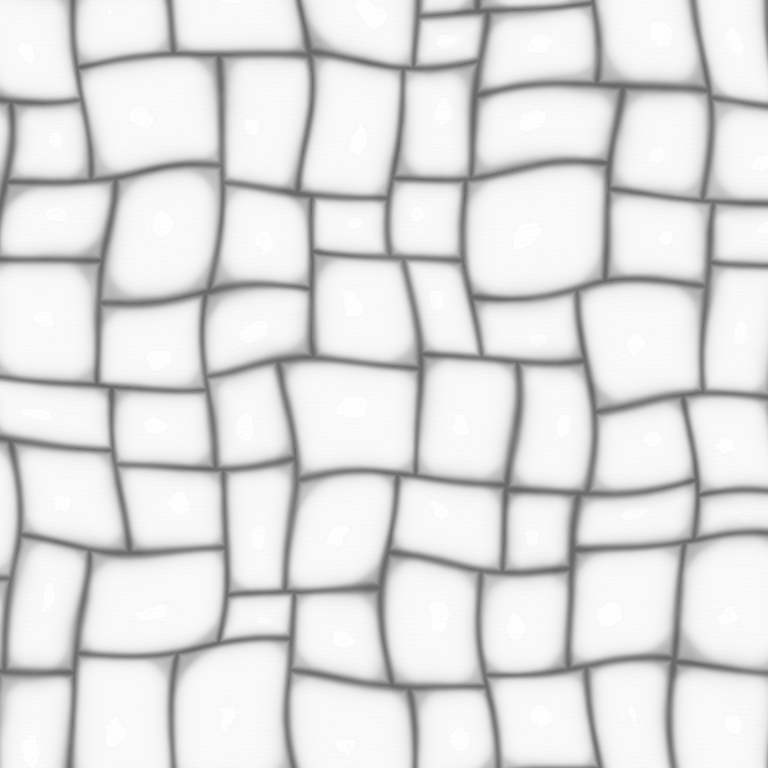
Give the GLSL for this texture map, as a WebGL 2 fragment shader.

```glsl
#version 300 es
precision highp float;
// Pale cobblestones with grey aprons and thin dark joints.
// A lattice of alternating wall segments gives blocks of random size; each
// block holds a rounded, sheared stone shaded by its distance to the rim.

uniform vec2 u_resolution;
out vec4 fragColor;

const float STONES_ACROSS = 7.8;
const float WALL_JITTER = 0.29;
const float CROWN_TONE = 0.977;
const float RIM_TONE = 0.83;
const float APRON_TONE = 0.70;
const float JOINT_DEPTH = 0.28;

struct Block {
    vec2 center;
    vec2 halfSize;
    vec2 id;
};

float hash(vec2 p, float seed) {
    vec3 q = fract(vec3(p.xyx + seed * 7.3) * vec3(0.1031, 0.1030, 0.0973));
    q += dot(q, q.yzx + 33.33);
    return fract((q.x + q.y) * q.z);
}

float signedHash(vec2 p, float seed) {
    return 2.0 * hash(p, seed) - 1.0;
}

// Layered sines, roughly -1 to 1
float ripple(vec2 p) {
    float sum = 0.0;
    float gain = 0.55;
    for (int i = 0; i < 4; i++) {
        sum += gain * sin(p.x + 1.3 * sin(p.y)) * cos(0.8 * p.y + sin(0.7 * p.x));
        p = mat2(1.5, 1.1, -1.1, 1.5) * p + 2.7;
        gain *= 0.6;
    }
    return sum;
}

// Bends the straight walls into slanted, slightly curved ones
vec2 bend(vec2 p) {
    vec2 slow = sin(1.6 * p.yx + 1.4 * sin(0.9 * p + vec2(0.4, 2.1)));
    vec2 quick = sin(3.3 * p.yx + 1.7 * p + vec2(1.8, 0.5));
    return p + 0.09 * slow + 0.028 * quick;
}

float wall(vec2 vertex) {
    return WALL_JITTER * signedHash(vertex, 1.0);
}

// Even vertices carry upright walls, odd ones carry level walls
Block blockAt(vec2 id) {
    float a = wall(id);
    float b = wall(id + vec2(1.0, 0.0));
    float c = wall(id + vec2(0.0, 1.0));
    float d = wall(id + 1.0);
    bool even = mod(id.x + id.y, 2.0) < 0.5;
    vec2 low = id + (even ? vec2(a, b) : vec2(c, a));
    vec2 high = id + 1.0 + (even ? vec2(d, c) : vec2(b, d));
    return Block(0.5 * (low + high), 0.5 * (high - low), id);
}

float insideBlock(vec2 p, Block block) {
    vec2 gap = block.halfSize - abs(p - block.center);
    return min(gap.x, gap.y);
}

Block findBlock(vec2 p) {
    Block best = blockAt(floor(p));
    for (int y = -1; y <= 1; y++) {
        for (int x = -1; x <= 1; x++) {
            Block other = blockAt(floor(p) + vec2(x, y));
            if (insideBlock(p, other) > insideBlock(p, best)) best = other;
        }
    }
    return best;
}

float roundedBox(vec2 p, vec2 halfSize, float radius) {
    vec2 q = abs(p) - halfSize + radius;
    return length(max(q, 0.0)) + min(max(q.x, q.y), 0.0) - radius;
}

float smoothMax(float a, float b, float k) {
    float h = max(k - abs(a - b), 0.0) / k;
    return max(a, b) + 0.25 * k * h * h;
}

// Signed distance to the stone, kept within its block
float stoneDistance(vec2 local, Block block, float edge) {
    vec2 shear = 0.11 * vec2(signedHash(block.id, 2.0), signedHash(block.id, 3.0));
    vec2 q = local + shear * local.yx;
    vec2 size = block.halfSize - mix(0.02, 0.065, hash(block.id, 4.0));
    float radius = min(size.x, size.y) * mix(0.45, 0.75, hash(block.id, 5.0));
    float wobble = 0.016 * ripple(3.5 * local + 9.0 * hash(block.id, 6.0));
    return smoothMax(roundedBox(q, size, radius) + wobble, 0.02 - edge, 0.04);
}

// Faint rings and a small white patch on the crown
float crownDetail(vec2 local, Block block, float depth) {
    vec2 drift = 0.12 * vec2(signedHash(block.id, 7.0), signedHash(block.id, 8.0));
    float reach = length((local - drift) / block.halfSize) + 0.16 * ripple(7.0 * local + block.id);
    float patchTone = 0.018 * (1.0 - smoothstep(0.17, 0.21, reach));
    float rings = 0.003 * sin(48.0 * reach) * (1.0 - smoothstep(0.2, 0.7, reach));
    float grain = 0.004 * sin(150.0 * local.y + 4.0 * ripple(6.0 * local));
    return (patchTone + rings + grain) * smoothstep(0.0, 0.12, depth);
}

void main() {
    vec2 p = bend(gl_FragCoord.xy / u_resolution.y * STONES_ACROSS);
    Block block = findBlock(p);
    vec2 local = p - block.center;
    float edge = insideBlock(p, block);
    float stone = stoneDistance(local, block, edge);

    // Stone crown inside the rim, apron outside it
    float depth = max(-stone, 0.0);
    float crown = mix(CROWN_TONE, RIM_TONE, exp(-depth / 0.055));
    crown += crownDetail(local, block, depth);
    float outside = max(stone, 0.0);
    float apron = mix(APRON_TONE, RIM_TONE, exp(-outside / 0.045));
    apron += 0.05 * ripple(4.0 * p) * smoothstep(0.0, 0.06, outside);
    float tone = mix(crown, apron, smoothstep(-0.008, 0.008, stone));

    // Dark joint of uneven width
    float width = 0.042 + 0.012 * ripple(2.3 * p + 5.0);
    tone -= JOINT_DEPTH * exp(-edge * edge / (width * width));
    fragColor = vec4(vec3(clamp(tone, 0.42, 1.0)), 1.0);
}
```
